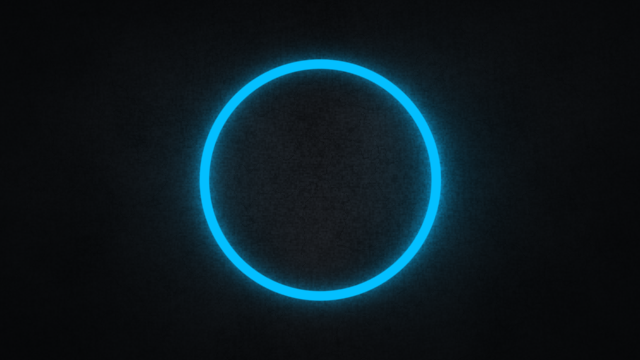
Give the GLSL for this background, as a Shadertoy shader.

```glsl
const vec2  RING_CENTER = vec2(0.001, 0.0);
const float RING_RADIUS = 0.322;
const float RING_HALF_WIDTH = 0.0132;
const vec3  RING_COLOR = vec3(0.01, 0.75, 1.0);
const vec3  GLOW_COLOR = vec3(0.02, 0.60, 0.83);
const vec3  WALL_DARK = vec3(0.014, 0.018, 0.022);
const vec3  WALL_LIGHT = vec3(0.105, 0.118, 0.135);
const float TIGHT_GLOW = 0.46;
const float TIGHT_REACH = 0.021;
const float SIDE_GLOW = 0.30;
const float SIDE_REACH = 0.085;
const float GRAIN_SCALE = 210.0;
const float GRAIN_AMOUNT = 0.75;
const float STAIN_AMOUNT = 0.8;

float hash(vec2 p) {
    return fract(sin(dot(p, vec2(127.1, 311.7))) * 43758.5453);
}

float valueNoise(vec2 p) {
    vec2 cell = floor(p);
    vec2 f = fract(p);
    f = f * f * (3.0 - 2.0 * f);
    float low = mix(hash(cell), hash(cell + vec2(1, 0)), f.x);
    float high = mix(hash(cell + vec2(0, 1)), hash(cell + vec2(1, 1)), f.x);
    return mix(low, high, f.y);
}

float fbm(vec2 p) {
    float sum = 0.0;
    float weight = 0.5;
    for (int i = 0; i < 5; i++) {
        sum += weight * valueNoise(p);
        p = mat2(0.8, 0.6, -0.6, 0.8) * p * 2.03 + 17.3;
        weight *= 0.5;
    }
    return sum;
}

// Soft elliptical pool of light
float pool(vec2 p, vec2 center, vec2 size) {
    vec2 q = (p - center) / size;
    return exp(-dot(q, q));
}

// Woven grain: fine specks crossed by short threads
float grain(vec2 p) {
    vec2 q = p * GRAIN_SCALE;
    float specks = valueNoise(q);
    float across = valueNoise(q * vec2(0.3, 1.1) + 31.0);
    float along = valueNoise(q * vec2(1.1, 0.3) + 73.0);
    return 0.5 * specks + 0.25 * (across + along) - 0.5;
}

vec3 wall(vec2 p) {
    float light = 0.12 + 0.62 * pool(p, vec2(0.0), vec2(0.34, 0.36))
                + 0.28 * pool(p, vec2(0.0), vec2(0.78, 0.48))
                + 0.12 * pool(p, vec2(-0.44, 0.17), vec2(0.25, 0.18))
                + 0.08 * pool(p, vec2(0.62, 0.30), vec2(0.30, 0.20));
    float stains = fbm(p * 6.0 + 4.0) - 0.48;
    light *= 1.0 + STAIN_AMOUNT * stains + GRAIN_AMOUNT * grain(p);

    // Thin dark cracks along the zero line of a noise field
    float crack = abs(fbm(p * 9.0 + 40.0) - 0.48);
    light *= 1.0 - 0.22 * (1.0 - smoothstep(0.0, 0.014, crack));
    return mix(WALL_DARK, WALL_LIGHT, light);
}

void mainImage(out vec4 fragColor, in vec2 fragCoord) {
    vec2 p = (fragCoord - 0.5 * iResolution.xy) / iResolution.y;
    vec2 q = p - RING_CENTER;
    float radius = length(q);
    float edge = abs(radius - RING_RADIUS) - RING_HALF_WIDTH;
    float d = max(edge, 0.0);

    // Close halo, and a wider one to the sides, stronger on the right
    float side = q.x / max(radius, 0.001);
    float sideWeight = side * side * mix(0.55, 1.0, smoothstep(-0.5, 0.5, side));
    float halo = TIGHT_GLOW * exp(-d / TIGHT_REACH)
               + SIDE_GLOW * sideWeight * exp(-d / SIDE_REACH);
    halo *= 1.0 + 0.45 * grain(p);

    vec3 color = wall(p);
    color = mix(color, GLOW_COLOR, clamp(halo, 0.0, 1.0));

    // Solid ring with a smoothed edge
    float pixel = 1.0 / iResolution.y;
    color = mix(color, RING_COLOR, 1.0 - smoothstep(-pixel, pixel, edge));
    fragColor = vec4(color, 1.0);
}
```
